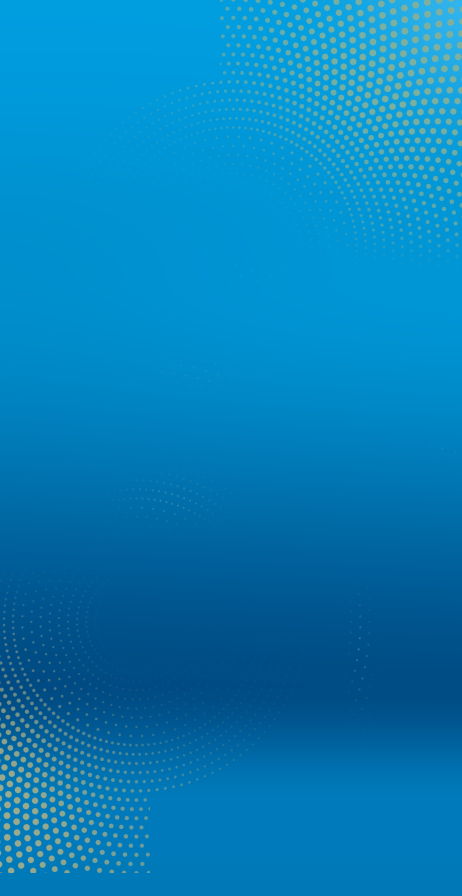
A Shadertoy shader for this background:

```glsl
// Staggered dots on concentric rings; the inner rings carry half as many
float ringDots(vec2 q, float dotRadius) {
    float r = length(q);
    float ring = floor(r / 0.0102);
    float ringRadius = (ring + 0.5) * 0.0102;
    float count = ring < 13.0 ? 64.0 : 128.0;
    float turn = atan(q.y, q.x) / 6.28318 * count + 0.5 * mod(ring, 2.0);
    float along = (fract(turn) - 0.5) * 6.28318 / count * ringRadius;
    float d = length(vec2(along, r - ringRadius)) - dotRadius;
    float soft = 0.75 / iResolution.y;
    return 1.0 - smoothstep(-soft, soft, d);
}

// Fan of dots that grows outward along the diagonal
float dotFan(vec2 q, float reach) {
    float r = length(q);
    float angle = acos(clamp(dot(q / max(r, 0.0001), vec2(0.656, 0.755)), -1.0, 1.0));
    float weight = exp(-angle * angle / 0.7) * smoothstep(0.06, 0.26, r);
    float clip = step(q.y, 0.28) * max(step(-0.015, q.x), step(r, 0.19));
    float fade = smoothstep(-reach, 0.03, q.y);
    float opacity = 0.95 * pow(weight, 0.5);
    return ringDots(q, 0.0010 + 0.0028 * weight) * opacity * clip * fade;
}

// Soft elliptical patch
float patchGlow(vec2 p, vec2 center, vec2 size) {
    vec2 d = (p - center) / size;
    return exp(-dot(d, d));
}

vec3 backdrop(vec2 p) {
    vec3 deep = vec3(0.0, 0.29, 0.51);
    vec3 sky = vec3(0.0, 0.585, 0.835);
    vec3 lower = vec3(0.0, 0.48, 0.73);
    float y = p.y + 0.04 * (p.x - 0.26);
    vec3 color = mix(deep, sky, smoothstep(0.20, 0.685, y));
    color = mix(lower, color, smoothstep(0.10, 0.24, p.y));
    color *= 0.96 + 0.04 * smoothstep(-0.05, 0.07, p.y);

    // Brighter top, shaded left flank and corner glow
    color += vec3(0.0, 0.03, 0.04) * smoothstep(0.75, 1.0, p.y);
    color -= vec3(0.0, 0.025, 0.03) * patchGlow(p, vec2(0.0, 0.68), vec2(0.25, 0.15));
    color += vec3(0.20, 0.09, 0.05) * patchGlow(p, vec2(0.53, 1.01), vec2(0.13));
    return color;
}

void mainImage(out vec4 fragColor, in vec2 fragCoord) {
    vec2 p = fragCoord / iResolution.y;
    vec3 color = backdrop(p);

    vec2 upper = p - vec2(0.2604, 0.720);
    vec2 lower = vec2(0.1523, 0.306) - p;

    // Faint stray dots along the outer rings
    float stray = patchGlow(p, vec2(0.190, 0.443), vec2(0.050, 0.025));
    stray += patchGlow(p, vec2(0.402, 0.270), vec2(0.011, 0.060));
    stray += 0.6 * patchGlow(p, vec2(0.225, 0.585), vec2(0.045, 0.018));
    stray += 0.5 * patchGlow(p, vec2(0.280, 0.695), vec2(0.045, 0.016));
    stray += 0.4 * patchGlow(p, vec2(0.495, 0.497), vec2(0.025, 0.012));
    stray += 0.6 * patchGlow(p, vec2(0.070, 0.300), vec2(0.090, 0.050));
    stray *= smoothstep(0.035, 0.07, length(lower));
    color = mix(color, vec3(0.35, 0.62, 0.75), 0.5 * stray * ringDots(lower, 0.0011));

    // Main halftone fans in opposite corners
    color = mix(color, vec3(0.52, 0.69, 0.60), dotFan(upper, 0.03));
    color = mix(color, vec3(0.66, 0.68, 0.53), dotFan(lower, 0.08));

    fragColor = vec4(clamp(color, 0.0, 1.0), 1.0);
}
```
